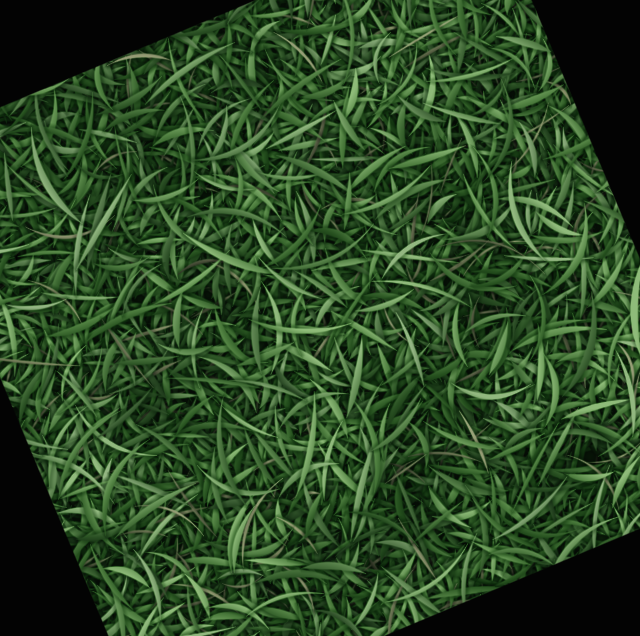
Write a WebGL 1 fragment shader that draws this texture.

```glsl
precision highp float;
// Dense lawn seen from above, cut to a tilted square on black.
// Layers of jittered cells each hold one curved, tapered blade; layers are
// stacked from dark to light, each blade shading what lies below it.
uniform vec2 u_resolution;

#define TILT 0.397        // rotation of the square, radians
#define HALF_SIDE 0.5     // half side of the square, canvas heights
#define LAYERS 22
#define CELL 0.046        // cell size of the lower layers
#define BLADE_WIDTH 0.0052
#define SOFTNESS 0.0019   // blur of the blade edges
#define SHADOW_REACH 0.009
#define SHADOW_DEPTH 0.27
#define LEAN 1.15         // mean blade direction, radians
#define SPREAD 2.5        // variation of the direction
#define DRY_SHARE 0.07    // share of thin straw stems

const vec3 SHADOW = vec3(0.015, 0.035, 0.016);
const vec3 DEEP   = vec3(0.05, 0.17, 0.045);
const vec3 MID    = vec3(0.15, 0.32, 0.12);
const vec3 LEAF   = vec3(0.31, 0.50, 0.25);
const vec3 LIGHT  = vec3(0.50, 0.68, 0.42);
const vec3 STRAW  = vec3(0.62, 0.60, 0.47);

vec4 hash4(vec3 p) {
  vec4 q = fract(p.xyzx * vec4(0.1031, 0.1030, 0.0973, 0.1099));
  q += dot(q, q.wzxy + 33.33);
  return fract((q.xxyz + q.yzzw) * q.zywx);
}

float valueNoise(vec2 p) {
  vec2 i = floor(p), f = fract(p);
  f = f * f * (3.0 - 2.0 * f);
  float a = hash4(vec3(i, 91.0)).x;
  float b = hash4(vec3(i + vec2(1.0, 0.0), 91.0)).x;
  float c = hash4(vec3(i + vec2(0.0, 1.0), 91.0)).x;
  float d = hash4(vec3(i + 1.0, 91.0)).x;
  return mix(mix(a, b, f.x), mix(c, d, f.x), f.y);
}

// Lays one blade over the surface: x = tone, y = dryness, z = greyness.
void addBlade(inout vec3 surface, vec2 p, float size, float height, vec4 r, vec4 s) {
  float dry = step(1.0 - DRY_SHARE, s.w);
  float angle = LEAN + (r.z + s.z - 1.0) * SPREAD;
  vec2 axis = vec2(cos(angle), sin(angle));
  float halfLength = size * mix(0.45, 0.92, r.w);
  float halfWidth = BLADE_WIDTH * mix(0.6, 1.25, s.x) * mix(1.0, 0.5, dry);

  // Position along and across the bent blade
  float along = dot(p, axis);
  float t = clamp(along / halfLength, -1.5, 1.5);
  float bend = (s.y - 0.5) * 0.7 * halfLength;
  float across = dot(p, vec2(-axis.y, axis.x)) - bend * (t * t - 0.4);
  float edge = abs(across) - halfWidth * (1.0 - t * t) * (0.95 - 0.25 * t);
  edge += max(abs(along) - halfLength, 0.0);

  // Soft contact shadow, then the blade itself
  surface.x *= 1.0 - SHADOW_DEPTH * (1.0 - smoothstep(0.0, SHADOW_REACH, edge));
  float cover = 1.0 - smoothstep(-SOFTNESS, SOFTNESS, edge);
  float tone = 0.62 * height + 0.48 * fract(r.x * 7.0 + s.x * 3.0) - 0.02;
  tone += 0.12 * t + 0.10 * clamp(across / halfWidth, -1.0, 1.0);
  float grey = fract(s.w * 13.0);
  surface = mix(surface, vec3(clamp(tone, 0.03, 1.1), dry, grey * grey), cover);
}

vec3 grassColor(vec3 surface) {
  float v = clamp(surface.x, 0.0, 1.1) * 4.0;
  vec3 color = mix(SHADOW, DEEP, clamp(v, 0.0, 1.0));
  color = mix(color, MID, clamp(v - 1.0, 0.0, 1.0));
  color = mix(color, LEAF, clamp(v - 2.0, 0.0, 1.0));
  color = mix(color, LIGHT, clamp(v - 3.0, 0.0, 1.3));
  // Dull some blades and turn the dry ones to straw
  float luma = dot(color, vec3(0.3, 0.59, 0.11));
  color = mix(color, vec3(luma), 0.28 * surface.z);
  return mix(color, STRAW * min(surface.x * 1.1, 1.0), 0.75 * surface.y);
}

void main() {
  vec2 p = (gl_FragCoord.xy - 0.5 * u_resolution) / u_resolution.y;

  vec3 surface = vec3(0.08, 0.0, 0.0);
  for (int layer = 0; layer < LAYERS; layer++) {
    float id = float(layer);
    float height = (id + 1.0) / float(LAYERS);
    float size = CELL * (1.0 + 1.1 * pow(height, 5.0));
    vec2 grid = p / size + 40.0 + 9.0 * hash4(vec3(id, 5.0, 17.0)).xy;
    vec2 home = floor(grid);
    for (int j = -1; j <= 1; j++) {
      for (int i = -1; i <= 1; i++) {
        vec2 cell = home + vec2(float(i), float(j));
        vec4 r = hash4(vec3(cell, id * 3.0 + 1.0));
        vec4 s = hash4(vec3(cell.yx + 57.0, id * 5.0 + 2.0));
        addBlade(surface, (grid - cell - r.xy) * size, size, height, r, s);
      }
    }
  }

  // Broad light and dark patches
  surface.x *= 0.82 + 0.36 * valueNoise(p * 8.0 + 20.0);
  vec3 color = grassColor(surface);

  // Tilted square with a smooth border
  float c = cos(TILT), s = sin(TILT);
  vec2 q = abs(vec2(c * p.x + s * p.y, c * p.y - s * p.x));
  float border = max(q.x, q.y) - HALF_SIDE;
  float inside = 1.0 - smoothstep(-0.0015, 0.0015, border);
  gl_FragColor = vec4(mix(vec3(0.012), color, inside), 1.0);
}
```
